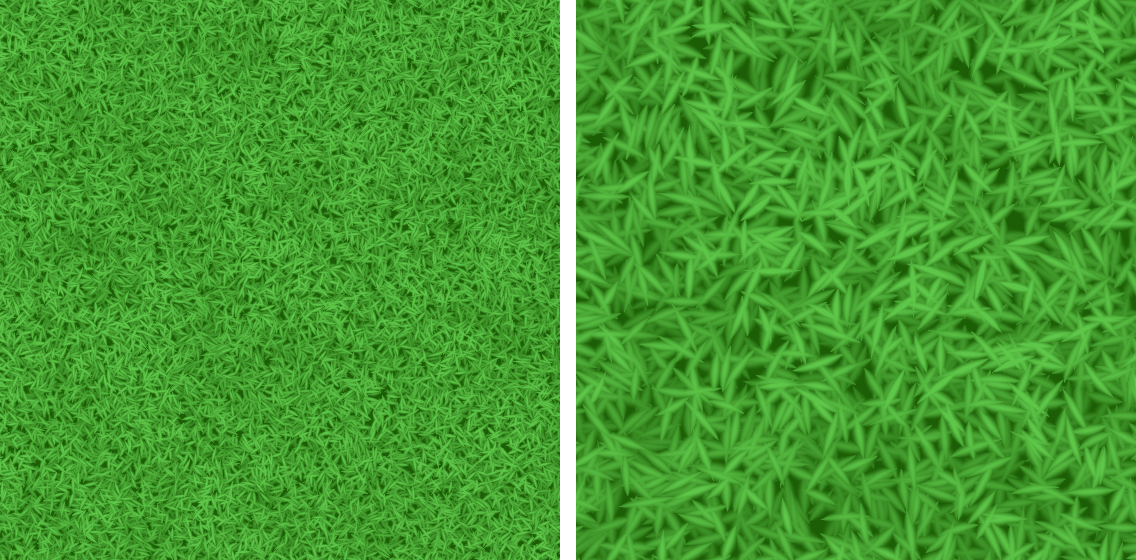
Left: the whole. Right: its middle third, enlarged.
This texture is drawn by a Shadertoy shader. Its source:

```glsl
#define CELL 0.02
#define LAYERS 7
#define HALF_LENGTH 0.0155
#define HALF_WIDTH 0.0054
#define BEND 0.0014
#define LOWEST_BLADE 0.4
#define TIP_SHADE 0.62
#define CLUMP_SCALE 11.0
#define CLUMP_AMOUNT 0.32
#define GAIN 1.06
#define SHADOW_GREEN vec3(0.11, 0.37, 0.02)
#define LIGHT_GREEN vec3(0.37, 0.78, 0.29)

// Four random values per 3D lattice point
vec4 hash43(vec3 p) {
    vec4 q = fract(p.xyzx * vec4(0.1031, 0.1030, 0.0973, 0.1099));
    q += dot(q, q.wzxy + 33.33);
    return fract((q.xxyz + q.yzzw) * q.zywx);
}

float valueNoise(vec2 p) {
    vec2 i = floor(p), f = fract(p);
    f = f * f * (3.0 - 2.0 * f);
    vec2 e = vec2(0.0, 1.0);
    float bottom = mix(hash43(vec3(i, 91.0)).x, hash43(vec3(i + e.yx, 91.0)).x, f.x);
    float top = mix(hash43(vec3(i + e.xy, 91.0)).x, hash43(vec3(i + e.yy, 91.0)).x, f.x);
    return mix(bottom, top, f.y);
}

// Soft spindle with a bright ridge and fading ends
float blade(vec2 p, float angle, float size, float bend) {
    float c = cos(angle), s = sin(angle);
    p = vec2(c * p.x + s * p.y, c * p.y - s * p.x);
    float along = p.x / (HALF_LENGTH * size);
    float taper = 1.0 - along * along;
    if (taper <= 0.0) return 0.0;
    float across = abs(p.y + bend * (along * along - 0.4)) / (HALF_WIDTH * taper);
    return smoothstep(0.0, 1.0, 1.0 - across) * mix(TIP_SHADE, 1.0, taper);
}

// Highest blade at this point, over several jittered grids
float grassHeight(vec2 uv) {
    float height = 0.0;
    for (int layer = 0; layer < LAYERS; layer++) {
        float id = float(layer) + 1.0;
        vec2 p = uv / CELL + hash43(vec3(id, 7.0, 3.0)).xy + 20.0;
        vec2 cell = floor(p);
        for (int y = -1; y <= 1; y++) {
            for (int x = -1; x <= 1; x++) {
                vec2 corner = cell + vec2(x, y);
                vec4 rnd = hash43(vec3(corner, id * 17.0));
                float size = mix(0.75, 1.15, fract(rnd.z * 37.0));
                float bend = BEND * (2.0 * fract(rnd.w * 53.0) - 1.0);
                vec2 offset = (p - corner - rnd.xy) * CELL;
                float shape = blade(offset, rnd.z * 3.14159, size, bend);
                height = max(height, shape * mix(LOWEST_BLADE, 1.0, rnd.w));
            }
        }
    }
    return height;
}

void mainImage(out vec4 fragColor, in vec2 fragCoord) {
    vec2 uv = fragCoord / iResolution.y;

    // Broad, faint light and dark patches
    float clump = 0.6 * valueNoise(uv * CLUMP_SCALE) + 0.4 * valueNoise(uv * CLUMP_SCALE * 2.3);
    float tone = grassHeight(uv) * (GAIN + CLUMP_AMOUNT * (clump - 0.5));

    fragColor = vec4(mix(SHADOW_GREEN, LIGHT_GREEN, clamp(tone, 0.0, 1.0)), 1.0);
}
```
